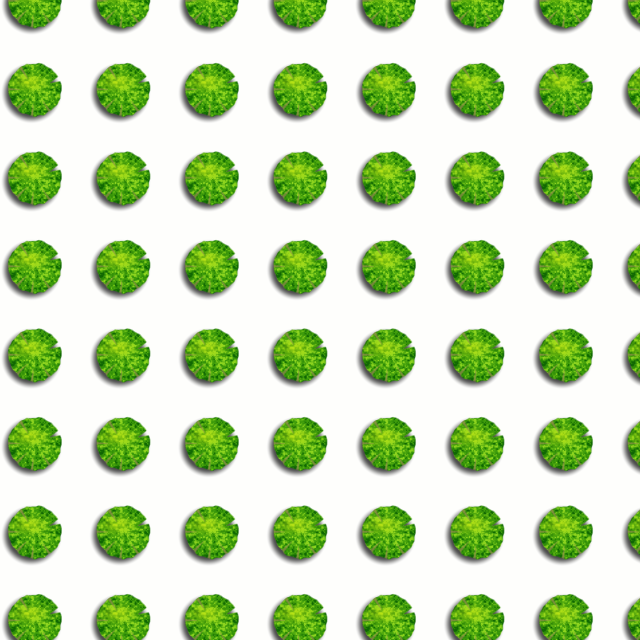
A WebGL 2 fragment shader for this pattern:

```glsl
#version 300 es
precision highp float;
// A square grid of round green tufts on white, each with a soft shadow at lower left.
// One disc is folded over the canvas; noise mottles it, radial noise adds strands,
// and a few thin wedges make dry seams and one open notch.

uniform vec2 u_resolution;
out vec4 outColor;

// Layout, in canvas units
const float PITCH = 0.1383;
const vec2 FIRST_CENTER = vec2(0.0547, 0.0300);
const float RADIUS = 0.0415;

// Shape, in disc radii
const vec2 SHADOW_OFFSET = vec2(-0.13, -0.12);
const float SHADOW_BLUR = 0.17;
const float SHADOW_STRENGTH = 0.86;
const float EDGE_WOBBLE = 0.07;
const float NOTCH_ANGLE = 0.42;
const float NOTCH_START = 0.60;
const float NOTCH_SLOPE = 0.24;
const vec2 GLOW_CENTER = vec2(-0.25, 0.27);
const vec2 GLOW_SIZE = vec2(0.58, 0.27);
const float GRAIN_SCALE = 11.0;
const float STRAND_SCALE = 5.5;
const int SEAM_COUNT = 5;

// Colours
const vec3 PAPER = vec3(0.995, 0.995, 0.99);
const vec3 SHADOW = vec3(0.19, 0.19, 0.19);
const vec3 DEEP_GREEN = vec3(0.06, 0.40, 0.01);
const vec3 LEAF_GREEN = vec3(0.24, 0.61, 0.04);
const vec3 LIME = vec3(0.55, 0.83, 0.12);
const vec3 GLOW = vec3(0.73, 0.89, 0.08);
const vec3 DRY_TAN = vec3(0.56, 0.55, 0.29);

float hash(vec2 p) {
    return fract(sin(dot(p, vec2(127.1, 311.7))) * 43758.5453);
}

float valueNoise(vec2 p) {
    vec2 i = floor(p);
    vec2 f = fract(p);
    f = f * f * (3.0 - 2.0 * f);
    float low = mix(hash(i), hash(i + vec2(1.0, 0.0)), f.x);
    float high = mix(hash(i + vec2(0.0, 1.0)), hash(i + vec2(1.0, 1.0)), f.x);
    return mix(low, high, f.y);
}

// Coverage of a wedge that opens outward from the given radius.
float wedge(vec2 p, float angle, float start, float slope, float soft) {
    vec2 axis = vec2(cos(angle), sin(angle));
    float along = dot(p, axis);
    float across = abs(p.x * axis.y - p.y * axis.x);
    float halfWidth = (along - start) * slope;
    return smoothstep(-soft, soft, halfWidth - across) * step(start, along);
}

vec3 tuftColor(vec2 p, float soft) {
    float r = length(p);
    vec2 direction = p / max(r, 0.001);

    // Mottled leaves with strands running outward
    float grain = valueNoise(p * GRAIN_SCALE + 17.0);
    float speck = valueNoise(p * GRAIN_SCALE * 1.8 + 53.0);
    float strand = valueNoise(direction * STRAND_SCALE + r * 1.5 + 31.0);
    float tone = 0.45 * grain + 0.30 * speck + 0.25 * strand;
    tone += 0.16 * (1.0 - r * r) - 0.04;
    vec3 color = mix(DEEP_GREEN, LEAF_GREEN, smoothstep(0.22, 0.54, tone));
    color = mix(color, LIME, smoothstep(0.50, 0.82, tone));

    // Lit patch at upper left
    vec2 g = (p - GLOW_CENTER) / GLOW_SIZE;
    color = mix(color, GLOW, exp(-dot(g, g)) * (0.45 + 0.5 * grain));

    // Dry seams near the rim
    for (int i = 0; i < SEAM_COUNT; i++) {
        float k = float(i);
        float angle = 2.2 + k * 0.82 + 0.35 * (hash(vec2(k, 4.0)) - 0.5);
        float start = 0.45 + 0.25 * hash(vec2(k, 9.0));
        color = mix(color, DRY_TAN, 0.75 * wedge(p, angle, start, 0.11, soft));
    }
    return color;
}

void main() {
    // Fold the canvas into one cell, centred and scaled to the disc radius
    vec2 uv = gl_FragCoord.xy / u_resolution;
    vec2 cell = (uv - FIRST_CENTER) / PITCH;
    vec2 p = (fract(cell + 0.5) - 0.5) * PITCH / RADIUS;
    float soft = 1.0 / (min(u_resolution.x, u_resolution.y) * RADIUS);

    // Soft shadow
    float shadowDistance = length(p - SHADOW_OFFSET) - 1.0;
    float shadow = 1.0 - smoothstep(-SHADOW_BLUR, SHADOW_BLUR, shadowDistance);
    vec3 color = mix(PAPER, SHADOW, shadow * SHADOW_STRENGTH);

    // Disc with a ragged rim and one notch
    float rim = 1.0 + EDGE_WOBBLE * (valueNoise(p * 6.0 + 71.0) - 0.6);
    float disc = 1.0 - smoothstep(-soft, soft, length(p) - rim);
    disc *= 1.0 - wedge(p, NOTCH_ANGLE, NOTCH_START, NOTCH_SLOPE, soft);
    color = mix(color, tuftColor(p, soft), disc);

    outColor = vec4(color, 1.0);
}
```
